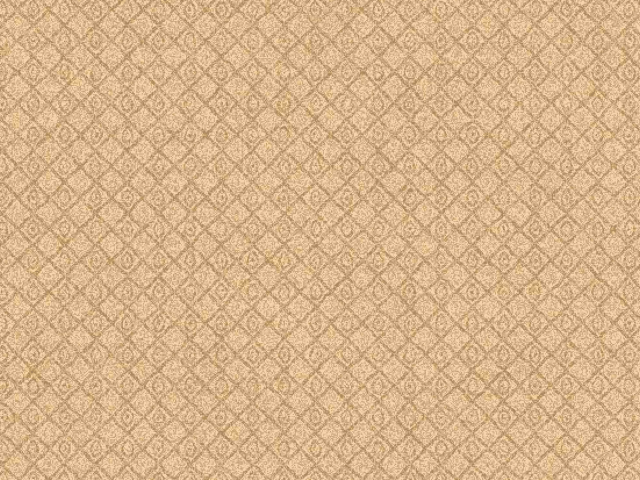
Reproduce this texture procedurally as a Shadertoy shader.

```glsl
#define REPEATS vec2(20.4, 15.3)
#define PHASE vec2(0.86, 0.35)
#define LINE_HALF_WIDTH 0.052
#define RING_RADIUS 0.21
#define RING_HALF_WIDTH 0.046
#define LINE_DEPTH 0.14
#define GRAIN_DENSITY 27.0
#define GRAIN_DEPTH 0.25
#define WARP 0.06
#define MID_COLOR vec3(0.898, 0.758, 0.606)
#define LIGHTEST vec3(0.97, 0.83, 0.68)
#define DARKEST vec3(0.67, 0.53, 0.37)

float hash(vec2 p) {
    vec3 h = fract(p.xyx * vec3(0.1031, 0.1030, 0.0973));
    h += dot(h, h.yzx + 33.33);
    return fract((h.x + h.y) * h.z);
}

float noise(vec2 p) {
    vec2 i = floor(p), f = fract(p);
    f = f * f * (3.0 - 2.0 * f);
    vec2 e = vec2(0.0, 1.0);
    return mix(mix(hash(i), hash(i + e.yx), f.x),
               mix(hash(i + e.xy), hash(i + e.yy), f.x), f.y);
}

// Coverage of a soft stroke whose centre line lies at distance 0.
float stroke(float dist, float halfWidth, float soft) {
    return 1.0 - smoothstep(halfWidth - soft, halfWidth + soft, abs(dist));
}

void mainImage(out vec4 fragColor, in vec2 fragCoord) {
    vec2 weave = (fragCoord / iResolution.xy - 0.5) * REPEATS + 64.0;
    float soft = max(0.028, 0.75 * REPEATS.y / iResolution.y);

    // Uneven threads bend the outlines slightly.
    vec2 bend = vec2(noise(weave * 5.0), noise(weave * 5.0 + 71.3)) - 0.5;
    vec2 p = weave - PHASE + WARP * bend;

    // Diagonal axes divide the cloth into two interleaved sets of diamonds.
    vec2 diagonal = vec2(p.x + p.y, p.x - p.y);
    vec2 cell = floor(diagonal + 0.5);
    vec2 inCell = diagonal - cell;
    vec2 local = 0.5 * vec2(inCell.x + inCell.y, inCell.x - inCell.y);
    float isMinor = mod(cell.x + cell.y, 2.0);
    float cellRandom = hash(cell + 40.0);

    // Diamond lattice with slight wear.
    float latticeDist = (0.5 - max(abs(inCell.x), abs(inCell.y))) * 0.7071;
    float wear = mix(0.7, 1.1, noise(weave * 3.0 + 13.0));
    float lattice = stroke(latticeDist, LINE_HALF_WIDTH, soft) * wear;

    // Upright drop-shaped ring, bold in the major diamonds only.
    vec2 drop = local * vec2(1.25 + 0.7 * local.y, 0.85);
    float radius = mix(length(drop), abs(drop.x) + abs(drop.y), 0.25);
    float ringStrength = mix(1.0, 0.25, isMinor) * mix(0.85, 1.05, cellRandom);
    float ringBreaks = mix(0.7, 1.0, noise(weave * 6.0 + 27.0));
    float ring = stroke(radius - RING_RADIUS, RING_HALF_WIDTH, soft)
               * ringStrength * ringBreaks;

    // Dark flecks gather at the heart of each diamond.
    float heart = 1.0 - smoothstep(0.03, 0.13, radius);
    float flecks = smoothstep(0.4, 0.6, noise(weave * 15.0 + 9.0));
    float motif = max(max(lattice, ring), heart * flecks * mix(1.0, 0.5, isMinor));

    // Fine loops and broad fading shift the tone.
    float grain = noise(weave * GRAIN_DENSITY) - 0.5;
    float fading = noise(weave * 0.6 + 5.0) - 0.5;
    float tone = GRAIN_DEPTH * grain + 0.015 * fading - LINE_DEPTH * motif;

    vec3 color = MID_COLOR + tone;
    float yellowing = smoothstep(0.8, 0.93, noise(weave * 3.0 + 91.0));
    color.b -= 0.05 * yellowing;
    fragColor = vec4(clamp(color, DARKEST, LIGHTEST), 1.0);
}
```
